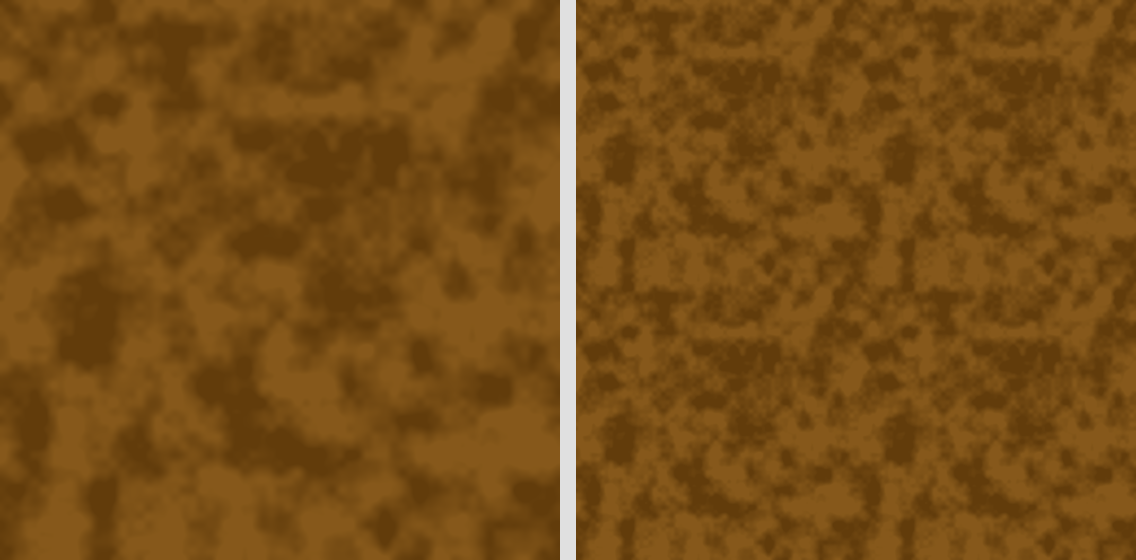
Left, the tile; right, the same tile 2 across and 2 down.
Write a three.js fragment shader that draws this texture.

```glsl
// Mottled brown surface: soft dark and light blotches from wrapping value noise.
// Three octaves are summed, then a gentle clamped ramp flattens the extremes
// into plateaus of two browns. Every lattice wraps, so the square tiles.

varying vec2 vUv;

// Sine-free hash of a lattice point to 0..1
float hash(vec2 p, float seed) {
  vec3 q = fract((p.xyx + vec3(seed, 2.0 * seed, seed)) * 0.1031);
  q += dot(q, q.yzx + 33.33);
  return fract((q.x + q.y) * q.z);
}

// Value noise with a whole number of cells across the canvas
float tileNoise(vec2 uv, float cells, float seed) {
  vec2 p = uv * cells;
  vec2 cell = floor(p);
  vec2 blend = smoothstep(0.0, 1.0, fract(p));
  vec2 low = mod(cell, cells);
  vec2 high = mod(cell + 1.0, cells);
  float bottom = mix(hash(low, seed), hash(vec2(high.x, low.y), seed), blend.x);
  float top = mix(hash(vec2(low.x, high.y), seed), hash(high, seed), blend.x);
  return mix(bottom, top, blend.y);
}

// Normalised sum of octaves, each twice as fine and half as strong
float tileFbm(vec2 uv) {
  float sum = 0.0;
  float total = 0.0;
  float weight = 0.5;
  float cells = 16.0;
  for (int octave = 0; octave < 3; octave++) {
    sum += weight * tileNoise(uv, cells, 37.0 + 71.0 * float(octave));
    total += weight;
    weight *= 0.5;
    cells *= 2.0;
  }
  return sum / total;
}

void main() {
  vec3 darkBrown = vec3(0.385, 0.237, 0.045);
  vec3 lightBrown = vec3(0.525, 0.346, 0.104);

  // Clamped ramp between the two browns
  float blotch = clamp((tileFbm(vUv) - 0.305) / 0.36, 0.0, 1.0);
  gl_FragColor = vec4(mix(darkBrown, lightBrown, blotch), 1.0);
}
```
